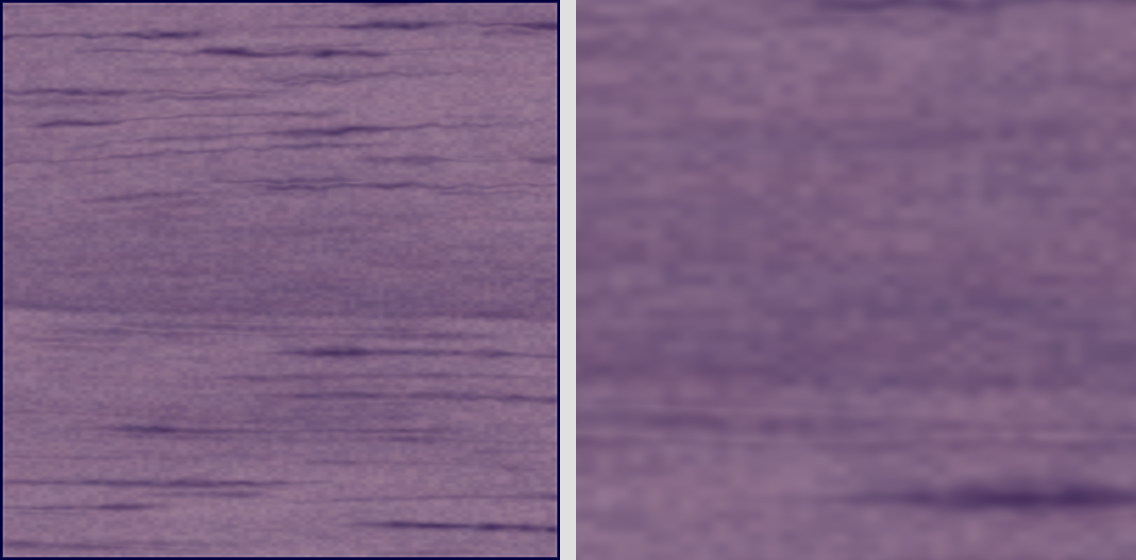
Left, the full canvas; right, a detail of the centre.
This texture is drawn by a Shadertoy shader. Its source:

```glsl
// Purple stained wood with horizontal grain inside a thin navy frame.
// Layered stretched noise gives the pale fibres and a shaded growth band;
// two loops scatter long broken pores and short faint dashes along rows.

const vec3 PALE_WOOD = vec3(0.588, 0.470, 0.574);
const vec3 DARK_WOOD = vec3(0.262, 0.172, 0.358);
const vec3 FRAME_NAVY = vec3(0.0, 0.0, 0.25);

const float LONG_ROWS = 32.0;
const float DASH_ROWS = 44.0;
const float PORE_DARKNESS = 0.94;
const float BASE_TONE = 0.18;
const float BAND_EDGE = 0.435;
const float BAND_HEIGHT = 0.26;
const float BAND_TONE = 0.23;
const float BROAD_TONE = 0.15;
const float FIBRE_TONE = 0.13;
const float FLECK_TONE = 0.10;
const float SPECK_TONE = 0.19;
const float FRAME_WIDTH = 0.0049;
const float FRAME_BLUR = 0.0016;

float hash(vec2 cell) {
    uvec2 q = uvec2(ivec2(cell) + 4096) * uvec2(1597334673u, 3812015801u);
    uint n = (q.x ^ q.y) * 1597334673u;
    n = (n ^ (n >> 15)) * 2246822519u;
    return float((n ^ (n >> 13)) >> 8) / 16777216.0;
}

float noise(vec2 p) {
    vec2 cell = floor(p);
    vec2 f = fract(p);
    f = f * f * (3.0 - 2.0 * f);
    float low = mix(hash(cell), hash(cell + vec2(1, 0)), f.x);
    float high = mix(hash(cell + vec2(0, 1)), hash(cell + vec2(1, 1)), f.x);
    return mix(low, high, f.y);
}

// One layer of dark pores on jittered rows; lengths and widths are ranges
float pores(vec2 uv, float rows, vec2 lengths, vec2 widths, float seed) {
    float rough = smoothstep(0.45, 0.65, uv.y);
    float bend = 0.016 * (noise(uv * vec2(2.5, 3.0) + 31.0) - 0.5);
    float ragged = mix(0.003, 0.008, rough) * (noise(uv * vec2(30.0, 60.0)) - 0.5);
    float grit = 0.65 + 0.6 * noise(uv * vec2(65.0, 130.0) + seed);
    float result = 0.0;
    for (float id = 0.0; id < rows; id++) {
        float rowY = (id + 0.1 + 0.8 * hash(vec2(id, seed + 1.0))) / rows;
        float centre = hash(vec2(id, seed + 2.0));
        float halfLength = mix(lengths.x, lengths.y, hash(vec2(id, seed + 3.0)));
        float tilt = mix(-0.035, 0.025, hash(vec2(id, seed + 4.0))) + 0.02 * rough;
        float strength = mix(0.4, 1.0, hash(vec2(id, seed + 5.0)));
        float quiet = smoothstep(0.43, 0.46, rowY) * (1.0 - smoothstep(0.60, 0.64, rowY));
        strength *= 1.0 - 0.75 * quiet;

        float along = uv.x - centre;
        float swell = smoothstep(0.15, 0.85, noise(vec2(uv.x * 7.0, id * 7.0 + seed)));
        float broken = noise(vec2(uv.x * 24.0, id * 5.0 + seed));
        float width = mix(widths.x, widths.y, swell * (0.5 + 0.5 * broken));
        float across = (uv.y - rowY - tilt * along + bend + ragged) / width;
        float taper = 1.0 - smoothstep(0.6, 1.0, abs(along) / halfLength);
        float ink = strength * taper * mix(0.35, 1.0, swell) * mix(0.7, 1.1, broken);
        result = max(result, ink * exp(-across * across));
    }
    return min(result * grit, 1.0);
}

// Soft shade that deepens downwards and stops at a crisp growth line
float growthBand(vec2 uv) {
    float y = uv.y - BAND_EDGE + 0.02 * (uv.x - 0.5)
            + 0.008 * (noise(vec2(uv.x * 4.0, 5.0)) - 0.5);
    float fade = 1.0 - smoothstep(0.0, BAND_HEIGHT, y);
    float line = exp(-pow((y - 0.008) / 0.007, 2.0)) * noise(vec2(uv.x * 6.0, 9.0));
    return (fade + 0.6 * line) * smoothstep(-0.008, 0.006, y);
}

float woodTone(vec2 uv) {
    float broad = noise(uv * vec2(2.0, 8.0) + 7.0) - 0.5;
    float fibre = noise(uv * vec2(7.0, 70.0) + 13.0) - 0.5;
    float fleck = noise(uv * vec2(28.0, 100.0) + 19.0) - 0.5;
    float speck = noise(uv * vec2(100.0, 150.0) + 43.0) - 0.5;
    vec2 smudge = (uv - vec2(0.55, 0.25)) / vec2(0.28, 0.06);

    float tone = BASE_TONE + BROAD_TONE * broad;
    tone += FIBRE_TONE * fibre + FLECK_TONE * fleck + SPECK_TONE * speck;
    tone += BAND_TONE * growthBand(uv);
    tone += 0.13 * exp(-dot(smudge, smudge));
    tone -= 0.07 * (1.0 - smoothstep(0.05, 0.22, uv.y));
    float longPores = pores(uv, LONG_ROWS, vec2(0.18, 0.55), vec2(0.0036, 0.0088), 0.0);
    float dashes = pores(uv, DASH_ROWS, vec2(0.05, 0.18), vec2(0.0035, 0.0075), 50.0);
    return mix(tone, PORE_DARKNESS, max(longPores, 0.5 * dashes));
}

void mainImage(out vec4 fragColor, in vec2 fragCoord) {
    vec2 uv = fragCoord / iResolution.xy;
    vec3 color = mix(PALE_WOOD, DARK_WOOD, woodTone(uv));

    // Slight warm and cool drift in the stain
    float drift = noise(uv * vec2(12.0, 50.0) + 71.0) - 0.5;
    color += drift * vec3(0.014, -0.006, -0.006);

    // Frame with a faint pale rim inside it
    vec2 edge = min(uv, 1.0 - uv);
    float inset = min(edge.x, edge.y);
    float rim = (inset - FRAME_WIDTH - 0.0025) / 0.0015;
    color += 0.06 * exp(-rim * rim);
    float inside = smoothstep(FRAME_WIDTH - FRAME_BLUR, FRAME_WIDTH + FRAME_BLUR, inset);
    fragColor = vec4(mix(FRAME_NAVY, color, inside), 1.0);
}
```
